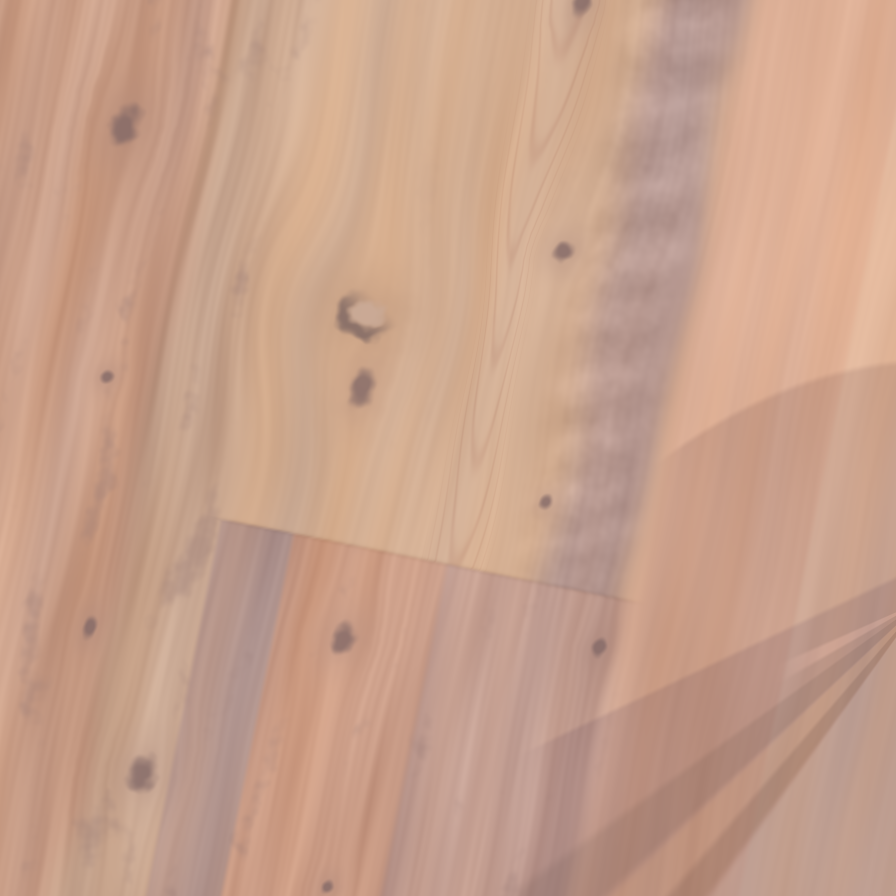
A three.js fragment shader for this texture:

```glsl
varying vec2 vUv;

vec2 hash2(vec2 c) {
  return fract(sin(vec2(dot(c, vec2(127.1, 311.7)), dot(c, vec2(269.5, 183.3)))) * 43758.545);
}

float gradNoise(vec2 p) {
  vec2 i = floor(p), f = fract(p);
  vec2 u = f * f * f * (f * (f * 6.0 - 15.0) + 10.0);
  vec2 e = vec2(1.0, 0.0);
  float a = dot(hash2(i) * 2.0 - 1.0, f);
  float b = dot(hash2(i + e.xy) * 2.0 - 1.0, f - e.xy);
  float c = dot(hash2(i + e.yx) * 2.0 - 1.0, f - e.yx);
  float d = dot(hash2(i + e.xx) * 2.0 - 1.0, f - e.xx);
  return mix(mix(a, b, u.x), mix(c, d, u.x), u.y);
}

float step2(float edge, float soft, float x) {
  return smoothstep(edge - soft, edge + soft, x);
}

float band(float lo, float hi, float soft, float x) {
  return step2(lo, soft, x) * (1.0 - step2(hi, soft, x));
}

// Board colours; s runs across the boards, upper is 1 above the butt joint
vec3 boardColor(float s, float upper, float wobble) {
  vec3 left = mix(vec3(0.79, 0.62, 0.53), vec3(0.78, 0.645, 0.555), step2(0.065, 0.02, s + wobble));
  vec3 honey = mix(vec3(0.83, 0.685, 0.575), vec3(0.715, 0.595, 0.565), band(0.535, 0.635, 0.03, s + wobble));
  vec3 lower = mix(vec3(0.71, 0.585, 0.545), vec3(0.79, 0.605, 0.515), step2(0.247, 0.004, s));
  lower = mix(lower, vec3(0.755, 0.61, 0.56), step2(0.425, 0.006, s));
  vec3 right = mix(vec3(0.87, 0.69, 0.59), vec3(0.875, 0.715, 0.615), step2(0.825, 0.004, s));
  vec3 col = mix(left, mix(lower, honey, upper), step2(0.163, mix(0.004, 0.03, upper), s));
  return mix(col, right, step2(0.64, 0.02, s + wobble * 0.5));
}

// Shadows and light rays fanning out from the right edge
vec3 shade(vec2 p, float s) {
  float u = 1.0 - p.x;
  float arc = step2(0.0, 0.005, 0.595 - 0.1 * u - 1.2 * u * u - p.y) * step2(0.65, 0.02, s);
  float low = step2(0.0, 0.004, 0.355 - 0.47 * u - p.y) * step2(0.57, 0.03, s);
  float angle = atan(0.33 - p.y, 1.03 - p.x);
  vec3 light = mix(vec3(1.0), vec3(0.91, 0.895, 0.905), arc);
  light *= mix(vec3(1.0), vec3(0.91, 0.9, 0.93), low);
  light *= 1.0 - 0.07 * low * band(0.62, 0.75, 0.015, angle);
  light *= 1.0 + low * vec3(0.04, 0.04, 0.0) * band(0.76, 0.86, 0.015, angle);
  light *= 1.0 - low * vec3(0.06, 0.07, 0.1) * band(0.86, 0.94, 0.015, angle);
  light *= 1.0 + low * vec3(0.04, 0.08, 0.09) * step2(0.95, 0.015, angle);
  return light * (1.0 + 0.1 * low * band(0.42, 0.52, 0.02, angle) * smoothstep(0.86, 0.92, p.x));
}

void main() {
  vec2 p = vUv;
  float s = p.x - 0.2 * p.y;
  float joint = p.y + 0.2 * p.x - 0.47;
  float upper = step2(0.0, 0.003, joint);
  float center = band(0.163, 0.64, 0.02, s);
  float honey = upper * center;
  float right = step2(0.64, 0.02, s);
  float rough = 1.0 - 0.5 * honey - 0.6 * right;

  // Grain coordinates, bent by slow waves and around the knots
  vec2 g = vec2(s, p.y);
  g.x += (0.015 + 0.025 * honey) * gradNoise(p * vec2(4.0, 3.0) + 3.0);
  vec2 big = p - vec2(0.41, 0.65);
  g.x -= 0.6 * big.x * exp(-dot(big, big) * 90.0);
  float ragged = gradNoise(p * 45.0) + 0.5 * gradNoise(p * 95.0);
  float knots = 0.0;
  float halo = 0.0;
  for (int i = 0; i < 15; i++) {
    vec2 at = fract(vec2(0.7549, 0.5698) * float(i) + vec2(0.1, 0.3));
    vec2 rnd = hash2(vec2(float(i), 7.0));
    float radius = mix(0.007, 0.017, rnd.x * rnd.x);
    vec2 d = p - at;
    d.x -= 0.2 * d.y;
    d.y *= mix(0.55, 1.0, rnd.y);
    float dist = length(d) / radius + 0.5 * ragged;
    float shown = 1.0 - step2(0.63, 0.02, at.x - 0.2 * at.y);
    knots = max(knots, shown * (1.0 - smoothstep(0.4, 1.25, dist)));
    halo = max(halo, shown * exp(-dist * dist * 0.2));
    g.x -= 0.5 * d.x * shown * exp(-dist * dist * 0.12);
  }

  // Long streaks, from broad to fine
  float broad = gradNoise(g * vec2(15.0, 1.4));
  float streak = broad + 0.75 * gradNoise(g * vec2(45.0, 2.5) + 11.0)
    + 0.45 * gradNoise(g * vec2(125.0, 5.0) + 23.0);
  vec3 col = boardColor(s, upper, 0.03 * gradNoise(p * vec2(9.0, 5.0) + 5.0));
  col += streak * rough * vec3(0.095, 0.105, 0.1);
  col += gradNoise(g * vec2(20.0, 2.0) + 31.0) * vec3(0.035, 0.0, -0.04);
  col += 0.03 * gradNoise(p * vec2(7.0, 5.0) + 17.0);
  col -= 0.07 * exp(-pow((g.x - 0.063) / 0.006, 2.0)) * smoothstep(0.4, 0.7, p.y);

  // Dark weathered flecks, curly grey figure and nested arches
  float fleck = smoothstep(0.2, 0.55, gradNoise(g * vec2(24.0, 7.0) + 41.0) + 0.25 * ragged);
  col = mix(col, vec3(0.6, 0.48, 0.46), 0.4 * fleck * rough * (1.0 - right) * (1.0 - 0.7 * honey));
  float curl = gradNoise(vec2(p.x * 8.0, (p.y - 0.15 * p.x) * 24.0)) + 0.4 * ragged;
  col += 0.1 * curl * band(0.51, 0.62, 0.03, s) * upper;
  float across = g.x - 0.43;
  float arch = 0.5 + 0.5 * sin(55.0 * (p.y - 260.0 * across * across));
  col -= vec3(0.03, 0.045, 0.04) * pow(arch, 6.0) * honey * (1.0 - smoothstep(0.015, 0.045, abs(across)));

  // Small knots, then the large one with its pale heart
  col = mix(col, vec3(0.66, 0.52, 0.48), 0.3 * halo);
  col = mix(col, vec3(0.5, 0.4, 0.395), 0.75 * knots);
  float bigDist = length(big * vec2(1.0, 1.25)) + 0.012 * ragged;
  float rim = band(0.018, 0.034, 0.007, bigDist) * smoothstep(0.03, -0.03, big.x + big.y);
  col = mix(col, vec3(0.74, 0.59, 0.49), 0.5 * exp(-bigDist * bigDist * 350.0));
  col = mix(col, vec3(0.49, 0.4, 0.385), 0.8 * rim);
  col = mix(col, vec3(0.79, 0.67, 0.6), 0.8 * (1.0 - step2(0.018, 0.006, bigDist)));

  // Thin dark line along the butt joint
  col -= 0.035 * center * exp(-pow(joint / 0.003, 2.0));
  gl_FragColor = vec4(clamp(col * shade(p, s), 0.0, 1.0), 1.0);
}
```
